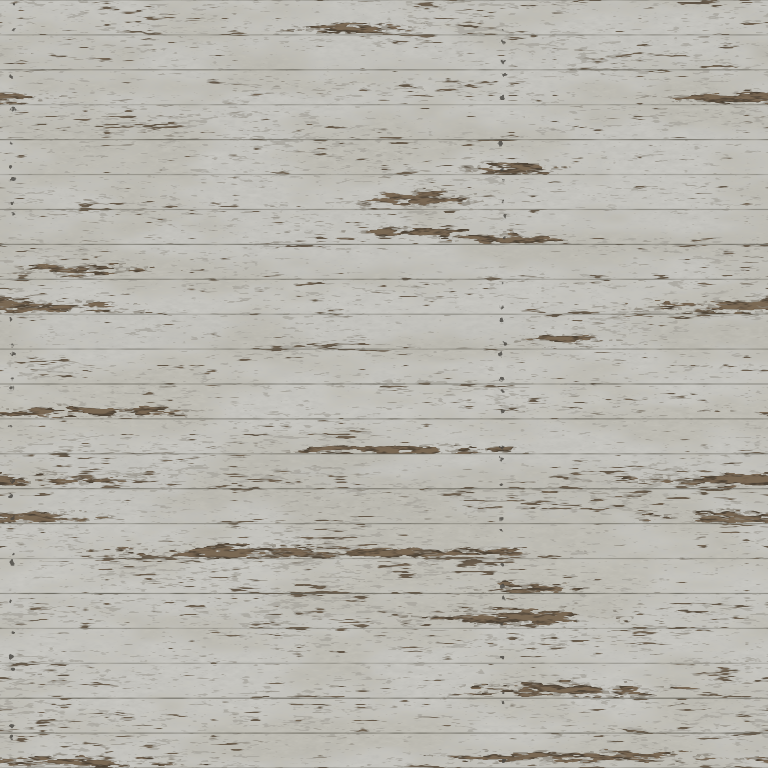
A Shadertoy shader for this texture:

```glsl
const float PLANKS = 22.0;
const float PATCH_CELLS = 3.0;      // candidate bare patches per plank
const float PATCH_CHANCE = 0.36;
const float SEAM_HALF_WIDTH = 0.0006;
const float NAIL_RADIUS = 0.0028;
const float NAIL_COLUMN_A = 0.016;
const float NAIL_COLUMN_B = 0.655;
const float FLAKE_LEVEL = 0.775;

const vec3 PAINT = vec3(0.768, 0.765, 0.745);
const vec3 STAIN = vec3(0.735, 0.727, 0.692);
const vec3 SCUFF = vec3(0.66, 0.65, 0.62);
const vec3 WORN = vec3(0.56, 0.54, 0.50);
const vec3 WOOD = vec3(0.48, 0.41, 0.33);
const vec3 DARK_WOOD = vec3(0.30, 0.26, 0.21);
const vec3 SEAM = vec3(0.38, 0.37, 0.33);
const vec3 NAIL = vec3(0.28, 0.27, 0.25);

float hash(vec2 p, float seed) {
    vec3 q = fract(vec3(p.xyx + seed * 7.31) * vec3(0.1031, 0.1030, 0.0973));
    q += dot(q, q.yzx + 33.33);
    return fract((q.x + q.y) * q.z);
}

// Value noise that wraps over the unit square
float noise(vec2 uv, vec2 freq, float seed) {
    vec2 p = uv * freq, i = floor(p), f = fract(p);
    f = f * f * (3.0 - 2.0 * f);
    vec2 a = mod(i, freq), b = mod(i + 1.0, freq);
    return mix(mix(hash(a, seed), hash(vec2(b.x, a.y), seed), f.x),
               mix(hash(vec2(a.x, b.y), seed), hash(b, seed), f.x), f.y);
}

float fbm(vec2 uv, vec2 freq, float seed) {
    float sum = 0.0, weight = 0.5;
    for (int i = 0; i < 3; i++) {
        sum += weight * noise(uv, freq, seed + float(i));
        freq *= 2.0;
        weight *= 0.6;
    }
    return sum / 0.98;
}

// Height of the nearest long bare patch: 1 at its core, -1 far away
float patchCore(vec2 uv, float row, float across) {
    float core = -1.0;
    float cell = floor(uv.x * PATCH_CELLS);
    for (int i = -1; i <= 1; i++) {
        float c = cell + float(i);
        vec2 id = vec2(mod(c, PATCH_CELLS), row);
        if (hash(id, 1.0) > PATCH_CHANCE) continue;
        vec2 center = vec2((c + hash(id, 2.0)) / PATCH_CELLS, mix(0.08, 0.32, hash(id, 3.0)));
        vec2 size = vec2(mix(0.05, 0.14, hash(id, 4.0)), mix(0.12, 0.23, hash(id, 5.0)));
        core = max(core, 1.0 - length((vec2(uv.x, across) - center) / size));
    }
    return core;
}

float nails(vec2 uv, float row, float across, float aa) {
    float mask = 0.0;
    for (int i = 0; i < 4; i++) {
        float k = float(i);
        vec2 id = vec2(row, k);
        float column = i < 2 ? NAIL_COLUMN_A : NAIL_COLUMN_B;
        float height = mod(k, 2.0) < 0.5 ? 0.17 : 0.84;
        vec2 jitter = vec2(hash(id, 11.0), hash(id, 12.0)) - 0.5;
        vec2 d = vec2(uv.x - column, (across - height) / PLANKS) + jitter * 0.005;
        float radius = NAIL_RADIUS * mix(0.4, 1.1, hash(id, 13.0));
        float rough = (noise(uv, vec2(380.0), 14.0) - 0.5) * 0.004;
        float shown = step(0.3, hash(id, 15.0));
        mask = max(mask, shown * (1.0 - smoothstep(-aa, aa, length(d) + rough - radius)));
    }
    return mask;
}

void mainImage(out vec4 fragColor, in vec2 fragCoord) {
    vec2 uv = fragCoord / iResolution.xy;
    float aa = 0.8 / iResolution.y;
    float row = mod(floor(uv.y * PLANKS), PLANKS);
    float across = fract(uv.y * PLANKS);
    float seamDist = min(across, 1.0 - across) / PLANKS;

    // Painted boards with faint stains and grain
    float grain = fbm(uv, vec2(110.0, 260.0), 20.0) - 0.5;
    float stain = fbm(uv, vec2(9.0, 22.0), 21.0) + 0.3 * grain;
    vec3 color = mix(PAINT, STAIN, 0.9 * smoothstep(0.36, 0.7, stain));
    color += 0.012 * (hash(vec2(row, 3.0), 24.0) - 0.5) + 0.05 * grain;

    // Fine scuffs and hairline scratches
    float zone = noise(uv, vec2(5.0, 44.0), 25.0);
    float scuff = fbm(uv, vec2(75.0, 330.0), 26.0) + 0.24 * (zone - 0.5);
    color = mix(color, SCUFF, 0.85 * smoothstep(0.63, 0.79, scuff));

    // Long bare patches, ringed by speckled worn paint
    float ragged = fbm(uv, vec2(38.0, 230.0), 30.0) - 0.5;
    float wear = patchCore(uv, row, across) + 2.7 * ragged - 0.2;
    float speckle = smoothstep(0.42, 0.65, noise(uv, vec2(210.0, 400.0), 34.0));
    color = mix(color, WORN, 0.8 * speckle * smoothstep(-0.45, -0.05, wear));
    float woodGrain = fbm(uv, vec2(70.0, 300.0), 35.0);
    vec3 wood = mix(DARK_WOOD, WOOD, smoothstep(0.3, 0.75, woodGrain + 0.25 * wear));
    color = mix(color, wood, smoothstep(0.0, 0.22, wear));

    // Thin flakes, gathered in worn zones and along the seams
    float flake = fbm(uv, vec2(36.0, 290.0), 40.0) + 0.28 * (zone - 0.5);
    flake += 0.07 * exp(-seamDist * 260.0) - FLAKE_LEVEL;
    color = mix(color, WORN, 0.6 * smoothstep(-0.06, 0.01, flake));
    vec3 flakeColor = mix(DARK_WOOD, WOOD, woodGrain);
    color = mix(color, flakeColor, 0.9 * smoothstep(0.0, 0.07, flake));

    // Seams of uneven strength, then nails
    float seam = 1.0 - smoothstep(SEAM_HALF_WIDTH - aa, SEAM_HALF_WIDTH + aa, seamDist);
    float seamRow = mod(floor(uv.y * PLANKS + 0.5), PLANKS);
    float strength = mix(0.45, 1.0, hash(vec2(seamRow, 5.0), 50.0));
    strength *= mix(0.45, 1.1, noise(uv, vec2(60.0, 1.0), 51.0 + seamRow));
    color = mix(color, SEAM, seam * min(strength, 1.0));
    color = mix(color, NAIL, 0.8 * nails(uv, row, across, aa));

    fragColor = vec4(clamp(color, 0.0, 1.0), 1.0);
}
```
